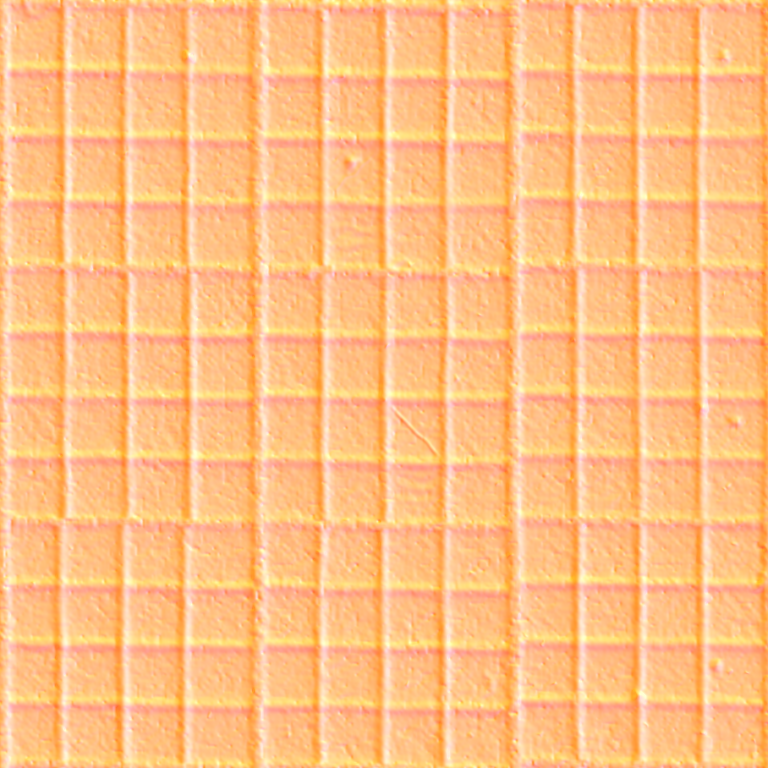
A WebGL 2 fragment shader for this texture:

```glsl
#version 300 es
precision highp float;
uniform vec2 u_resolution;
out vec4 fragColor;

float hash(vec2 p) {
  return fract(sin(dot(p, vec2(127.1, 311.7))) * 43758.5453);
}

float noise(vec2 p) {
  vec2 i = floor(p), f = fract(p);
  f = f * f * (3.0 - 2.0 * f);
  return mix(mix(hash(i), hash(i + vec2(1, 0)), f.x),
             mix(hash(i + vec2(0, 1)), hash(i + vec2(1, 1)), f.x), f.y);
}

// Clay grain as a height, with the odd sharp crumb
float grain(vec2 p) {
  return 0.5 * noise(p * 190.0) + 0.75 * noise(p * mat2(0.8, 0.6, -0.6, 0.8) * 105.0 + 9.0)
       + 0.7 * noise(p * 38.0 + 4.0) + 0.8 * pow(noise(p * 140.0 + 70.0), 5.0);
}

vec2 grainSlope(vec2 p) {
  float e = 0.0012;
  return vec2(grain(p + vec2(e, 0)) - grain(p - vec2(e, 0)),
              grain(p + vec2(0, e)) - grain(p - vec2(0, e)));
}

// Slopes of the two walls of a groove, at distance d from its centre
vec2 groove(vec2 d, vec2 halfWidth, float blur) {
  vec2 a = (d - halfWidth) / blur, b = (d + halfWidth) / blur;
  return exp(-a * a) - exp(-b * b);
}

// Thin raised scratch from a to b
vec2 scratch(vec2 p, vec2 a, vec2 b) {
  vec2 ab = b - a, n = normalize(vec2(-ab.y, ab.x));
  float t = dot(p - a, ab) / dot(ab, ab);
  float d = dot(p - a, n) + 0.007 * (noise(vec2(t * 6.0, a.x * 50.0)) - 0.5);
  float ends = smoothstep(0.0, 0.1, t) * smoothstep(1.0, 0.8, t);
  return n * ends * groove(vec2(d), vec2(0.0018), 0.0022).x;
}

void main() {
  vec2 uv = gl_FragCoord.xy / u_resolution;

  // Hand-laid panels: uneven rows, small shifts and tilts
  vec2 p = uv - vec2(0.003, 0.002);
  p.y += 0.064 * uv.y * (1.0 - uv.y) + 0.008 * uv.y;
  p += 0.003 * (vec2(noise(uv * 14.0), noise(uv * 14.0 + 40.0)) - 0.5);
  float column = floor(p.x * 3.0);
  p.y += column < 0.5 ? -0.004 : column < 1.5 ? 0.005 : 0.0;
  p.y += 0.007 * (hash(vec2(column, 5.0)) - 0.5) + 0.006 * (fract(p.x * 3.0) - 0.5);
  vec2 panel = floor(p * 3.0), q = fract(p * 3.0);

  // Wide joints between panels, three inner lines each way
  vec2 jointDist = (q - step(0.5, q)) / 3.0;
  vec2 line = clamp(round((q - 0.5) / 0.242), -1.0, 1.0);
  vec2 lineDist = (q - 0.5 - line * 0.242) / 3.0;
  lineDist.x += 0.0048 + 0.006 * (hash(panel + 3.0) - 0.5) + 0.002 * (hash(panel * 4.0 + line.x) - 0.5);
  lineDist.x += panel.x + panel.y < 0.5 ? 0.007 : 0.0;
  lineDist.y += 0.004 * (hash(panel * 5.0 + line.y + 17.0) - 0.5);
  vec2 inner = groove(lineDist, vec2(0.0045, 0.0055), 0.0057);
  vec2 joint = groove(jointDist, vec2(0.008, 0.0065), 0.0055);
  vec2 soft = groove(lineDist, vec2(0.010), 0.016) + groove(jointDist, vec2(0.010), 0.016);

  // Horizontal lines stop at the joints and dip under the vertical lines
  float inside = smoothstep(0.005, 0.010, abs(jointDist.x));
  float crossing = 1.0 - 0.6 * exp(-pow(lineDist.x / 0.007, 2.0));
  inner.y *= inside * crossing;
  joint.y *= inside * crossing;
  inner.x *= smoothstep(0.002, 0.008, abs(jointDist.y));
  float wear = 0.8 + 0.4 * noise(uv * 24.0 + 60.0);
  vec2 slope = (inner * vec2(1.05, 1.0) + joint * vec2(0.85, 0.8)) * wear + 0.2 * soft;

  // Grain, rougher inside the joints and in patches
  vec2 j = abs(jointDist);
  float rough = 0.6 + 0.6 * noise(uv * 26.0) + 0.6 * smoothstep(0.010, 0.004, min(j.x, j.y));
  slope += 1.35 * rough * grainSlope(uv);

  // Small pits everywhere, a few of them deep
  for (int i = 0; i < 90; i++) {
    float k = float(i);
    vec2 d = uv - vec2(hash(vec2(k, 1.3)), hash(vec2(k, 7.9)));
    float r = i < 8 ? 0.007 : 0.003;
    d += 0.005 * (vec2(noise(uv * 150.0 + k), noise(uv * 150.0 - k)) - 0.5);
    slope += (i < 8 ? 2.6 : 1.5) * d / r * exp(-dot(d, d) / (r * r));
  }

  // Curved dents
  for (int i = 0; i < 5; i++) {
    float k = float(i);
    vec2 d = uv - vec2(hash(vec2(k, 21.0)), hash(vec2(k, 33.0)));
    float arc = smoothstep(-0.2, 0.8, dot(normalize(d + 1e-5), vec2(cos(k * 2.0), sin(k * 2.0))));
    slope += 0.7 * arc * normalize(d + 1e-5) * groove(vec2(length(d) - 0.014), vec2(0.004), 0.004).x;
  }

  // Rippled patches and scratches
  for (int i = 0; i < 2; i++) {
    vec2 d = uv - mix(vec2(0.46, 0.69), vec2(0.54, 0.365), float(i));
    float patchMask = exp(-dot(d, d) / 0.0007);
    slope.y += 0.5 * patchMask * sin(uv.y * 400.0 + 7.0 * noise(uv * 40.0));
  }
  slope += 0.9 * scratch(uv, vec2(0.508, 0.473), vec2(0.579, 0.401));
  slope += 0.4 * scratch(uv, vec2(0.430, 0.746), vec2(0.492, 0.805));

  // Slope to colour: orange to cream across, pink to yellow upward
  slope = clamp(slope, -1.4, 1.4);
  vec3 color = vec3(1.0, 0.75, 0.508);
  color += slope.x * vec3(0.0, 0.115, 0.24) + slope.y * vec3(0.0, 0.11, -0.015);
  fragColor = vec4(clamp(color, 0.0, 1.0), 1.0);
}
```
